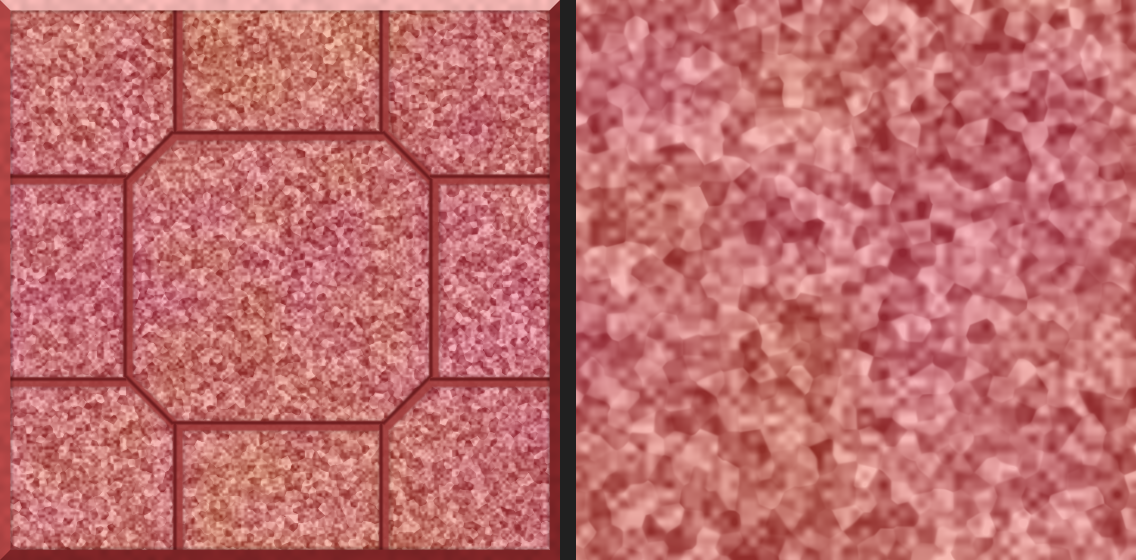
Left: the whole. Right: its middle third, enlarged.
A WebGL 2 fragment shader for this pattern:

```glsl
#version 300 es
precision highp float;
uniform vec2 u_resolution;
out vec4 outColor;

#define REPEATS 1.0
#define RIM_WIDTH 0.0185
#define GROOVE_HALF 0.0085
#define CORE_HALF 0.0030
#define CORE_SHIFT vec2(0.0055, -0.0055)
#define OCTAGON_HALF vec2(0.273, 0.259)
#define OCTAGON_CUT 0.448
#define SPOKE_OFFSET vec2(0.184, 0.181)
#define CHIP_CELLS 88.0
#define GRAIN_CELLS 180.0
#define GRAIN_CONTRAST 1.2
#define TINT_AMOUNT 0.075

const vec3 STONE_DARK = vec3(0.57, 0.17, 0.18);
const vec3 STONE_LIGHT = vec3(0.96, 0.71, 0.70);
const vec3 GROOVE_RED = vec3(0.64, 0.24, 0.24);
const vec3 GROOVE_CORE = vec3(0.40, 0.09, 0.10);
const vec3 RIM_TOP = vec3(0.93, 0.69, 0.68);
const vec3 RIM_LEFT = vec3(0.70, 0.27, 0.27);
const vec3 RIM_SHADE = vec3(0.49, 0.14, 0.15);

float hash(vec2 p) {
  return fract(sin(dot(p, vec2(127.1, 311.7))) * 43758.545);
}

float valueNoise(vec2 p) {
  vec2 i = floor(p), f = fract(p);
  f = f * f * (3.0 - 2.0 * f);
  return mix(mix(hash(i), hash(i + vec2(1, 0)), f.x),
             mix(hash(i + vec2(0, 1)), hash(i + vec2(1, 1)), f.x), f.y);
}

// Random tone of the nearest scattered chip, softly blended
float chipTone(vec2 p) {
  vec2 cell = floor(p);
  float sum = 0.0, total = 0.0;
  for (int y = -1; y <= 1; y++) {
    for (int x = -1; x <= 1; x++) {
      vec2 id = cell + vec2(x, y);
      vec2 d = id + vec2(hash(id + 3.7), hash(id + 19.3)) - p;
      float w = exp(-14.0 * dot(d, d));
      sum += w * hash(id + 41.1);
      total += w;
    }
  }
  return sum / max(total, 1e-6);
}

// Distance to the octagon outline and the eight joints around it
float grooveDistance(vec2 p) {
  vec2 q = abs(p - vec2(0.502, 0.4985));
  vec2 side = q - OCTAGON_HALF;
  float octagon = max(max(side.x, side.y), (q.x + q.y - OCTAGON_CUT) * 0.7071);
  float upright = length(vec2(q.x - SPOKE_OFFSET.x, max(-side.y, 0.0)));
  float level = length(vec2(q.y - SPOKE_OFFSET.y, max(-side.x, 0.0)));
  return min(abs(octagon), min(upright, level));
}

float band(float d, float halfWidth, float soft) {
  return 1.0 - smoothstep(halfWidth - soft, halfWidth + soft, d);
}

vec3 stoneColor(vec2 p) {
  float tone = 0.5 * chipTone(p * CHIP_CELLS)
             + 0.5 * valueNoise(p * GRAIN_CELLS);
  float patches = valueNoise(p * 9.0 + 5.0) - 0.5;
  tone = 0.52 + (tone - 0.5) * GRAIN_CONTRAST + 0.10 * patches;
  vec3 color = mix(STONE_DARK, STONE_LIGHT, clamp(tone, 0.0, 1.0));
  // Ochre towards top and bottom, crimson towards the sides
  vec2 c = abs(p - 0.5);
  float warmth = 1.6 * (c.y - c.x) + valueNoise(p * 13.0 + 31.0) - 0.5;
  return color + TINT_AMOUNT * warmth * vec3(0.0, 0.45, -0.65);
}

void main() {
  vec2 uv = gl_FragCoord.xy / u_resolution;
  vec2 p = fract(uv * REPEATS);
  float pixel = REPEATS / min(u_resolution.x, u_resolution.y);
  float soft = max(0.0028, pixel);

  // Stones with recessed joints, shadowed on their upper left
  vec3 color = stoneColor(p);
  float d = grooveDistance(p);
  color *= 1.0 - 0.14 * band(d, 0.012, 0.007);
  color = mix(color, GROOVE_RED, 0.88 * band(d, GROOVE_HALF, soft));
  float core = band(grooveDistance(p + CORE_SHIFT), CORE_HALF, soft);
  color = mix(color, GROOVE_CORE, 0.85 * core);

  // Mitred outer rim
  float low = min(p.x, p.y), high = min(1.0 - p.x, 1.0 - p.y);
  float edge = min(low, high);
  vec3 shade = mix(RIM_SHADE, RIM_LEFT, smoothstep(-pixel, pixel, min(p.y, 1.0 - p.x) - p.x));
  float top = smoothstep(-pixel, pixel, min(low, 1.0 - p.x) - (1.0 - p.y));
  vec3 rim = mix(shade, RIM_TOP, top);
  rim *= 0.94 + 0.12 * valueNoise(p * 70.0);
  color *= 1.0 - 0.20 * band(edge, RIM_WIDTH + 0.004, 0.004);
  color = mix(color, rim, band(edge, RIM_WIDTH, max(0.0018, pixel)));

  outColor = vec4(clamp(color, 0.0, 1.0), 1.0);
}
```
